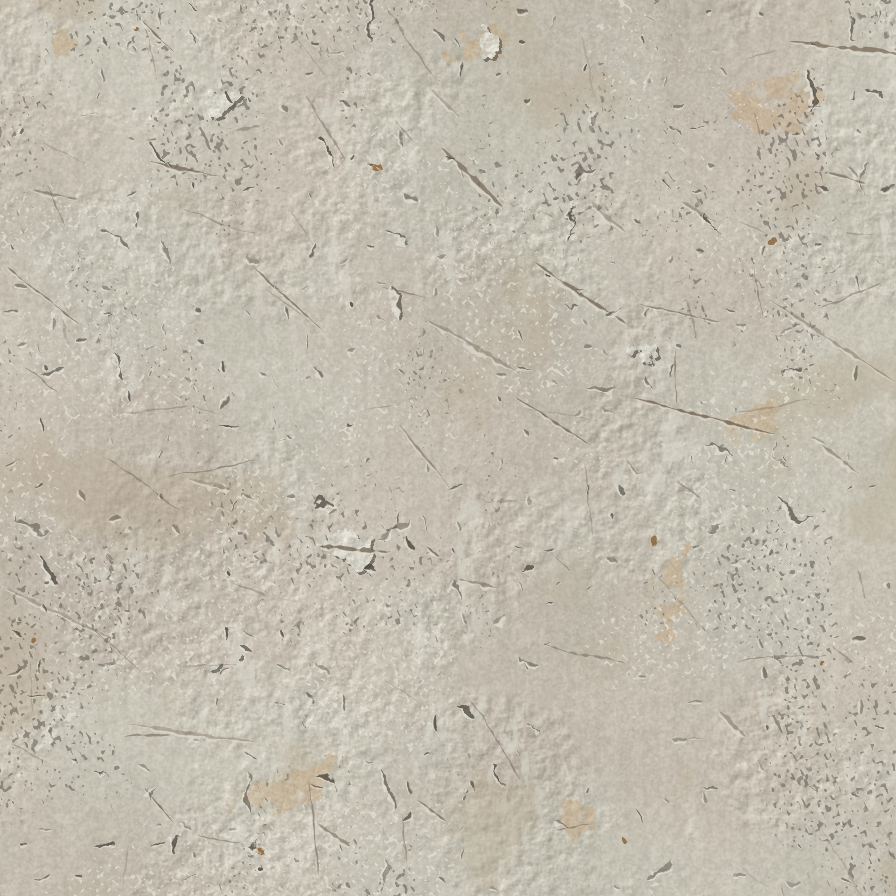
Reproduce this texture procedurally as a WebGL 1 fragment shader.

```glsl
precision highp float;
uniform vec2 u_resolution;

// Old scratched plaster wall: a mottled grey-beige coat with fine grain,
// chalky wear, ochre stains, pits and lime specks from noise, plus flaked
// chips, grooves and cracks scattered one per cell over jittered grids.

float hash(vec2 p) {
  vec3 q = fract(vec3(p.xyx) * 0.1031);
  q += dot(q, q.yzx + 33.33);
  return fract((q.x + q.y) * q.z);
}

vec2 hash2(vec2 p) {
  return vec2(hash(p), hash(p + 71.7));
}

float noise(vec2 p) {
  vec2 i = floor(p), f = fract(p);
  f = f * f * (3.0 - 2.0 * f);
  vec2 e = vec2(1.0, 0.0);
  return mix(mix(hash(i), hash(i + e.xy), f.x),
             mix(hash(i + e.yx), hash(i + e.xx), f.x), f.y);
}

float fbm(vec2 p) {
  float sum = 0.0, amp = 0.5;
  for (int k = 0; k < 5; k++) {
    sum += amp * noise(p);
    p = mat2(1.6, 1.2, -1.2, 1.6) * p + 13.7;
    amp *= 0.5;
  }
  return sum;
}

vec2 turn(vec2 p, float a) {
  float c = cos(a), s = sin(a);
  return vec2(c * p.x + s * p.y, c * p.y - s * p.x);
}

// Antialiased coverage of a signed distance, in canvas units.
float cover(float d) {
  float soft = max(0.0008, 0.5 / u_resolution.y);
  return 1.0 - smoothstep(-soft, soft, d);
}

// Ragged strokes: x = groove strength, y = bright lip on the lower side.
vec2 strokes(vec2 uv, float cells, float seed, float density,
             vec2 angles, vec2 lengths, float width, float bend) {
  vec2 mark = vec2(0.0);
  vec2 cell = floor(uv * cells);
  float wobble = bend * (fbm(uv * 45.0 + seed) - 0.5);
  float ragged = 1.5 * noise(uv * 150.0 + seed);
  for (int j = -1; j <= 1; j++) {
    for (int i = -1; i <= 1; i++) {
      vec2 id = cell + vec2(float(i), float(j));
      vec2 r = hash2(id + seed), s = hash2(id + seed + 19.3);
      float present = step(hash(id + seed + 43.1), density);
      vec2 p = turn(uv - (id + 0.2 + 0.6 * r) / cells, mix(angles.x, angles.y, s.x));
      float along = p.x / mix(lengths.x, lengths.y, s.y * s.y);
      float taper = sqrt(max(0.0, 1.0 - along * along));
      float w = width * taper * ragged * (0.5 + r.x);
      float inside = present * smoothstep(0.0, 0.4, taper);
      float y = p.y + wobble;
      float groove = inside * cover(abs(y) - w) * (0.35 + 0.65 * r.y);
      float lip = inside * cover(abs(y + 1.7 * w + 0.0007) - 0.7 * w);
      mark = max(mark, vec2(groove, lip));
    }
  }
  return mark;
}

// Signed distance to ragged, tilted ellipses.
float blobs(vec2 uv, float cells, float seed, float density, float radius, float rough) {
  float d = 1.0;
  vec2 cell = floor(uv * cells);
  float edge = rough * radius * (fbm(uv * 1.3 / radius + seed) - 0.5);
  for (int j = -1; j <= 1; j++) {
    for (int i = -1; i <= 1; i++) {
      vec2 id = cell + vec2(float(i), float(j));
      vec2 r = hash2(id + seed), s = hash2(id + seed + 27.9);
      vec2 p = turn(uv - (id + 0.2 + 0.6 * r) / cells, 3.14 * s.x);
      float ellipse = length(p * vec2(1.0, 1.7)) - radius * (0.5 + 0.5 * s.y);
      d = min(d, mix(1.0, ellipse, step(hash(id + seed + 5.7), density)));
    }
  }
  return d + edge;
}

// Small sharp specks gathered where zone is high.
float specks(vec2 p, float zone) {
  return smoothstep(0.0, 0.16, noise(p + 0.8 * noise(p * 0.6)) - 0.96 + 0.27 * zone);
}

void main() {
  vec2 uv = gl_FragCoord.xy / u_resolution.y;
  float low = 1.0 - smoothstep(0.3, 0.75, uv.y);

  // Mottled coat with sharp grain and faint vertical streaks
  float mottle = fbm(uv * 5.0 + 3.1) - 0.5;
  float grain = noise(turn(uv, 0.6) * 430.0) + 0.7 * noise(turn(uv, 0.2) * 210.0) - 0.85;
  float streak = fbm(uv * vec2(150.0, 14.0)) - 0.5;
  float warmth = smoothstep(0.36, 0.68, fbm(uv * 6.0 + 40.0));
  vec3 color = mix(vec3(0.767, 0.755, 0.702), vec3(0.767, 0.735, 0.683), warmth);
  color += 0.1 * mottle + 0.06 * grain + 0.05 * streak;

  // Worn zones: fine relief lit from the upper left, chalky smears
  float wear = smoothstep(0.5, 0.66, fbm(uv * 7.0 + 81.0) + 0.05 * low);
  vec2 toLight = vec2(-0.0022, 0.0022);
  float relief = fbm(uv * 85.0) - fbm((uv + toLight) * 85.0);
  color += relief * (0.06 + 0.36 * wear);
  float smear = smoothstep(0.58, 0.72, fbm(uv * vec2(75.0, 28.0) + 5.0));
  color = mix(color, vec3(0.85, 0.84, 0.8), 0.55 * smear * wear);

  // Soft discolouration, ochre stains and rust spots
  float haze = smoothstep(0.58, 0.74, fbm(uv * 9.0 + 120.0));
  color = mix(color, vec3(0.72, 0.66, 0.57), 0.38 * haze);
  float stain = cover(blobs(uv, 5.0, 9.0, 0.16 + 0.2 * low, 0.04, 3.0));
  stain *= smoothstep(0.3, 0.55, fbm(uv * 60.0) + 0.04);
  color = mix(color, vec3(0.77, 0.68, 0.55) + 0.06 * grain, 0.6 * stain);
  float rust = cover(blobs(uv, 9.0, 33.0, 0.1, 0.006, 1.6));
  color = mix(color, vec3(0.54, 0.38, 0.2), 0.8 * rust);

  // Clustered pits and lime specks
  float pitZone = smoothstep(0.44, 0.7, fbm(uv * vec2(9.0, 6.0) + 17.0));
  float pit = specks(turn(uv, 0.4) * vec2(290.0, 230.0), pitZone);
  color = mix(color, vec3(0.42, 0.4, 0.37), 0.62 * pit);
  float limeZone = smoothstep(0.42, 0.68, fbm(uv * 7.0 + 63.0) + 0.05 * low);
  float lime = specks(turn(uv, 0.9) * 300.0, 0.85 * limeZone);
  color = mix(color, vec3(0.9, 0.89, 0.85), 0.65 * lime);

  // Flaked chips with a shadow below right
  float chip = cover(blobs(uv, 6.0, 52.0, 0.3, 0.025, 2.4));
  float shadow = cover(blobs(uv + toLight * 1.3, 6.0, 52.0, 0.3, 0.025, 2.4));
  color = mix(color, vec3(0.38, 0.36, 0.33), 0.75 * shadow * (1.0 - chip));
  color = mix(color, vec3(0.84, 0.83, 0.79) + 0.6 * relief + 0.07 * grain, 0.85 * chip);

  // Long straight brown scratches, mostly falling to the right
  vec2 scratch = strokes(uv, 7.0, 14.0, 0.5, vec2(-0.95, -0.08), vec2(0.02, 0.085), 0.0018, 0.004);
  color = mix(color, vec3(0.87, 0.85, 0.81), 0.7 * scratch.y);
  color = mix(color, vec3(0.45, 0.39, 0.32), 0.85 * scratch.x);

  // Hairlines in many directions
  vec2 hair = strokes(uv, 10.0, 88.0, 0.5, vec2(-1.7, 0.5), vec2(0.015, 0.06), 0.001, 0.007);
  color = mix(color, vec3(0.5, 0.46, 0.41), 0.75 * hair.x);

  // Short crooked cracks, then tiny nicks
  vec2 crack = strokes(uv, 13.0, 29.0, 0.4, vec2(-1.9, 0.6), vec2(0.006, 0.025), 0.0023, 0.03);
  vec2 nick = strokes(uv, 30.0, 67.0, 0.3, vec2(-1.9, 0.6), vec2(0.003, 0.01), 0.0014, 0.015);
  color = mix(color, vec3(0.89, 0.88, 0.84), 0.7 * max(crack.y, nick.y));
  color = mix(color, vec3(0.31, 0.29, 0.26), 0.85 * max(crack.x, nick.x));

  gl_FragColor = vec4(clamp(color, 0.0, 1.0), 1.0);
}
```
